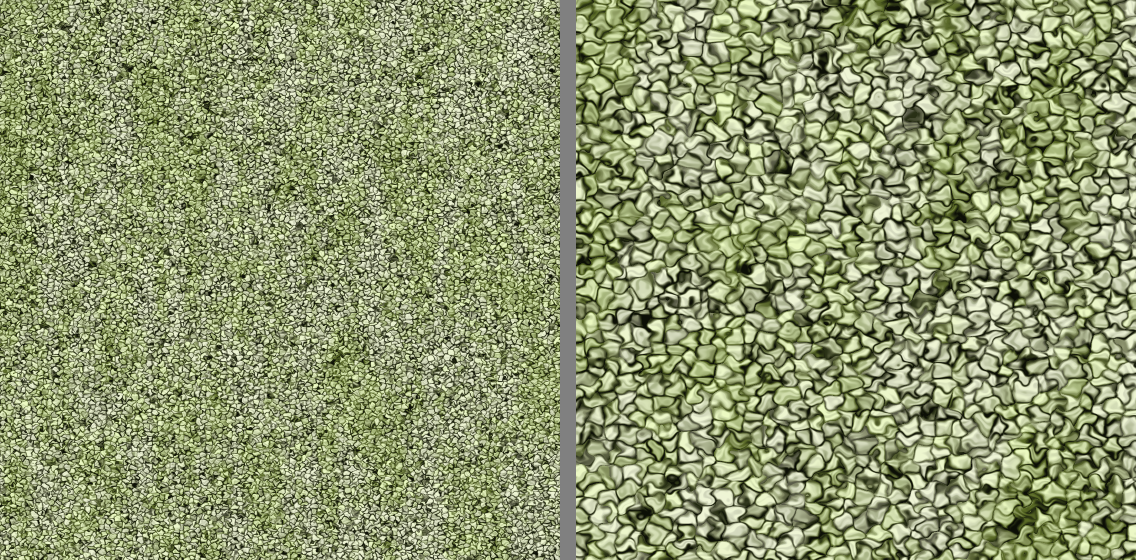
Left, the full canvas; right, a detail of the centre.
Write a Shadertoy shader that draws this texture.

```glsl
// Draws a loop-pile carpet in mottled pale and moss green yarn, tufted in vertical rows.

const vec2  TUFTS        = vec2(106.0, 124.0); // tufts across and up the canvas
const vec2  JITTER       = vec2(0.75, 0.95);   // scatter of tufts inside their cells
const float KINK         = 0.85;               // crookedness of the tuft outlines
const float GAP_WIDTH    = 0.41;               // reach of the shadow between tufts
const float GAP_TONE     = 0.20;
const float GAP_VARIETY  = 0.50;               // some gaps are black, some nearly closed
const float TUFT_TONE    = 0.77;
const float TUFT_VARIETY = 0.24;
const float PATCH_DEPTH  = 0.20;
const float STRAND_DEPTH = 0.08;
const float SIDE_LIGHT   = 0.18;
const int   SAMPLES      = 2;                  // supersampling per axis

const vec3 DARK  = vec3(0.16, 0.19, 0.08);
const vec3 MOSS  = vec3(0.36, 0.40, 0.20);
const vec3 SLATE = vec3(0.35, 0.37, 0.26);
const vec3 MID   = vec3(0.52, 0.55, 0.39);
const vec3 LIGHT = vec3(0.67, 0.71, 0.54);
const vec3 PALE  = vec3(0.83, 0.86, 0.72);
const vec3 GREEN_TINT = vec3(-0.010, 0.015, -0.055);
const vec3 GREY_TINT  = vec3(0.005, -0.005, 0.030);

vec3 hash3(vec2 p) {
    vec3 q = fract(p.xyx * vec3(0.1031, 0.1030, 0.0973));
    q += dot(q, q.yxz + 33.33);
    return fract((q.xxy + q.yzz) * q.zyx);
}

vec3 noise3(vec2 p) {
    vec2 i = floor(p), f = fract(p);
    f = f * f * (3.0 - 2.0 * f);
    return mix(mix(hash3(i), hash3(i + vec2(1, 0)), f.x),
               mix(hash3(i + vec2(0, 1)), hash3(i + vec2(1, 1)), f.x), f.y);
}

// Cloudy blotches drawn out along the tufting rows: 0 is moss, 1 is pale.
float patchiness(vec2 uv) {
    float blotch = noise3(uv * vec2(12.0, 9.0) + 3.7).x;
    float cloud  = noise3(uv * vec2(34.0, 24.0) + 41.3).y;
    float streak = noise3(uv * vec2(52.0, 6.0) + 87.1).z;
    return clamp(0.5 + 1.1 * (0.32 * blotch + 0.33 * cloud + 0.35 * streak - 0.5), 0.0, 1.0);
}

// Five-step yarn ramp indexed by brightness.
vec3 yarnColor(float tone, float greyness) {
    vec3 c = mix(DARK, mix(MOSS, SLATE, greyness), smoothstep(0.17, 0.38, tone));
    c = mix(c, MID,   smoothstep(0.38, 0.53, tone));
    c = mix(c, LIGHT, smoothstep(0.53, 0.69, tone));
    c = mix(c, PALE,  smoothstep(0.69, 0.84, tone));
    c *= clamp(tone / 0.17, 0.3, 1.0) * clamp(tone / 0.86, 1.0, 1.12);
    vec3 tint = mix(GREEN_TINT, GREY_TINT, greyness);
    return c + tint * smoothstep(0.1, 0.4, tone);
}

vec3 carpet(vec2 uv) {
    vec2 p = uv * TUFTS;
    p += KINK * (noise3(p * 1.6 + 19.0).xy - 0.5);

    // Nearest two tufts, with alternate rows staggered.
    vec2 cell = floor(p), offset = vec2(0.0), id = vec2(0.0);
    float nearest = 8.0, second = 8.0;
    for (int y = -2; y <= 2; y++)
    for (int x = -1; x <= 1; x++) {
        vec2 c = cell + vec2(x, y);
        vec2 center = c + 0.5 + JITTER * (hash3(c + 7.0).xy - 0.5);
        center.y += 0.5 * mod(c.x, 2.0) - 0.25;
        vec2 d = p - center;
        float dist = length(d);
        if (dist < nearest) {
            second = nearest;
            nearest = dist;
            offset = d;
            id = c;
        } else {
            second = min(second, dist);
        }
    }

    // Yarn choice and brightness of this tuft.
    vec3 rnd = hash3(id + 151.0);
    float area = patchiness(uv);
    float greyness = smoothstep(-0.35, 0.35, area - 0.5 + 0.5 * (rnd.x - 0.5));

    // Rounded loop with fine slanted strands, lit from the upper left.
    vec3 fuzz = noise3(p * 1.3 + 63.0);
    float loop = smoothstep(0.0, GAP_WIDTH, second - nearest);
    float angle = 0.5 + 2.2 * rnd.z;
    float strand = cos(13.0 * dot(offset, vec2(cos(angle), sin(angle))) + 6.0 * rnd.y);
    float gap = GAP_TONE + GAP_VARIETY * (fuzz.x - 0.5);
    float tone = mix(gap, TUFT_TONE, loop);
    tone += TUFT_VARIETY * (rnd.y - 0.5) * (0.4 + 0.6 * loop);
    tone += PATCH_DEPTH * (area - 0.5) * loop;
    tone += SIDE_LIGHT * dot(offset, vec2(-0.6, 0.8));
    tone += STRAND_DEPTH * strand + 0.16 * (noise3(p * 2.6 + 31.0).z - 0.5);
    return yarnColor(tone + 0.04, greyness);
}

void mainImage(out vec4 fragColor, in vec2 fragCoord) {
    vec3 sum = vec3(0.0);
    for (int j = 0; j < SAMPLES; j++)
    for (int i = 0; i < SAMPLES; i++) {
        vec2 shift = (vec2(i, j) + 0.5) / float(SAMPLES) - 0.5;
        sum += carpet((fragCoord + shift) / iResolution.y);
    }
    vec3 color = sum / float(SAMPLES * SAMPLES);
    fragColor = vec4(clamp(color, 0.0, 1.0), 1.0);
}
```
